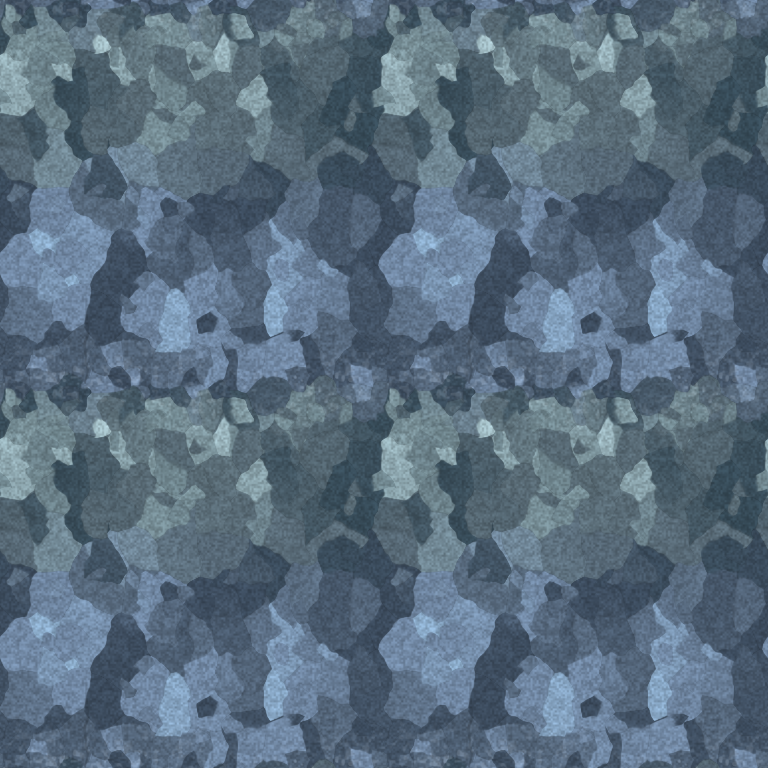
Give the GLSL for this texture, as a WebGL 1 fragment shader.

```glsl
precision highp float;
// Weathered blue and teal metal: ragged overlapping flakes in a seamless tile, repeated 2 by 2.
uniform vec2 u_resolution;
const float REPEATS = 2.0;
const float BASE_TONE = 0.37;
const float ZONE_CONTRAST = 1.6;
const float TONE_SPREAD = 0.82;     // contrast between neighbouring flakes
const float FLAKE_GRADIENT = 0.14;  // shading inside a flake
const float EDGE_SHARPNESS = 650.0;
const float RIM = 0.22;             // darkening along flake borders
const float GRAIN = 0.19;
const float HAZE = 0.04;
const vec3 BLUE_DARK = vec3(0.23, 0.29, 0.36);
const vec3 BLUE_MID = vec3(0.33, 0.40, 0.48);
const vec3 BLUE_LIGHT = vec3(0.44, 0.53, 0.64);
const vec3 BLUE_PALE = vec3(0.55, 0.68, 0.80);
const vec3 TEAL_DARK = vec3(0.21, 0.29, 0.34);
const vec3 TEAL_MID = vec3(0.34, 0.41, 0.45);
const vec3 TEAL_LIGHT = vec3(0.44, 0.53, 0.56);
const vec3 TEAL_PALE = vec3(0.67, 0.78, 0.81);
float hash(vec2 p) {
  vec3 q = fract(vec3(p.xyx) * 0.1031);
  q += dot(q, q.yzx + 33.33);
  return fract((q.x + q.y) * q.z);
}
// Value noise that wraps after n lattice steps per tile
float noise(vec2 p, vec2 n, float seed) {
  vec2 g = p * n, i = floor(g), f = fract(g);
  f = f * f * (3.0 - 2.0 * f);
  vec2 a = mod(i, n) + seed, b = mod(i + 1.0, n) + seed;
  return mix(mix(hash(a), hash(vec2(b.x, a.y)), f.x),
             mix(hash(vec2(a.x, b.y)), hash(b), f.x), f.y);
}
// Soft wrapped ellipse
float blob(vec2 p, vec2 centre, vec2 radius) {
  vec2 d = abs(p - centre);
  d = min(d, 1.0 - d) / radius;
  return exp(-dot(d, d));
}
// Broad light and dark regions of the tile
float zoneTone(vec2 p) {
  float light = 0.40 * blob(p, vec2(0.24, 0.87), vec2(0.18, 0.09))
              + 0.35 * blob(p, vec2(0.00, 0.73), vec2(0.07, 0.08))
              + 0.42 * blob(p, vec2(0.12, 0.36), vec2(0.12, 0.15))
              + 0.24 * blob(p, vec2(0.42, 0.53), vec2(0.10, 0.09))
              + 0.30 * blob(p, vec2(0.40, 0.17), vec2(0.08, 0.10))
              + 0.34 * blob(p, vec2(0.76, 0.30), vec2(0.11, 0.12))
              + 0.14 * blob(p, vec2(0.60, 0.76), vec2(0.14, 0.16));
  float dark = 0.30 * blob(p, vec2(0.88, 0.75), vec2(0.12, 0.17))
             + 0.32 * blob(p, vec2(0.92, 0.43), vec2(0.13, 0.15))
             + 0.30 * blob(p, vec2(0.57, 0.46), vec2(0.09, 0.09))
             + 0.26 * blob(p, vec2(0.28, 0.98), vec2(0.22, 0.05))
             + 0.15 * blob(p, vec2(0.20, 0.13), vec2(0.15, 0.07));
  return BASE_TONE + ZONE_CONTRAST * (light - dark);
}
// Worn band across the tile seam
float wornBand(float y) {
  float d = min(y, 1.0 - y) / 0.10;
  return exp(-d * d);
}
vec3 ramp(float t, vec3 dark, vec3 mid, vec3 light, vec3 pale) {
  vec3 c = mix(dark, mid, smoothstep(0.0, 0.36, t));
  c = mix(c, light, smoothstep(0.36, 0.66, t));
  return mix(c, pale, smoothstep(0.68, 1.15, t));
}
vec3 palette(float t, float y) {
  float teal = smoothstep(0.42, 0.68, y) * (1.0 - smoothstep(0.94, 1.0, y));
  return mix(ramp(t, BLUE_DARK, BLUE_MID, BLUE_LIGHT, BLUE_PALE),
             ramp(t, TEAL_DARK, TEAL_MID, TEAL_LIGHT, TEAL_PALE), teal);
}
// One layer of flakes: colour premultiplied by coverage
vec4 flakes(vec2 p, vec2 n, float seed, float cover, float bandCover) {
  vec2 g = p * n, base = floor(g);
  vec4 sum = vec4(0.0);
  float total = 1e-30, strongest = 0.0;
  for (int j = -1; j <= 1; j++) {
    for (int i = -1; i <= 1; i++) {
      vec2 cell = base + vec2(float(i), float(j)), id = mod(cell, n) + seed;
      vec2 site = cell + 0.08 + 0.84 * vec2(hash(id), hash(id + 57.0));
      vec2 d = g - site, home = fract(site / n);
      float w = exp(-EDGE_SHARPNESS / n.x * dot(d, d));
      float slope = FLAKE_GRADIENT * dot(d, vec2(hash(id + 201.0), hash(id + 239.0)) - 0.5);
      float tone = zoneTone(home) + TONE_SPREAD * (hash(id + 113.0) - 0.5) + slope;
      float present = step(hash(id + 171.0), cover + bandCover * wornBand(home.y));
      sum += w * present * vec4(palette(tone, home.y), 1.0);
      total += w;
      strongest = max(strongest, w);
    }
  }
  sum /= total;
  sum.rgb *= 1.0 - RIM * (1.0 - strongest / total);
  return sum;
}
void main() {
  vec2 tile = fract(gl_FragCoord.xy / u_resolution * REPEATS);
  // Ragged outlines
  vec2 bend = vec2(noise(tile, vec2(19.0), 3.0), noise(tile, vec2(19.0), 41.0)) - 0.5;
  vec2 fray = vec2(noise(tile, vec2(52.0), 7.0), noise(tile, vec2(52.0), 83.0)) - 0.5;
  vec2 p = tile + 0.028 * bend + 0.010 * fray;
  // Large, medium and small flakes stacked
  vec3 colour = flakes(p, vec2(10.0, 8.0), 11.0, 1.0, 0.0).rgb;
  vec4 medium = flakes(p, vec2(13.0, 10.0), 29.0, 0.40, 0.2);
  colour = colour * (1.0 - medium.a) + medium.rgb;
  vec4 small = flakes(p, vec2(25.0, 23.0), 67.0, 0.09, 0.40);
  colour = colour * (1.0 - small.a) + small.rgb;
  // Misty smears
  float cloud = noise(tile, vec2(6.0, 9.0), 19.0);
  float mist = blob(tile, vec2(0.34, 0.38), vec2(0.14, 0.05));
  colour = mix(colour, BLUE_LIGHT, HAZE * cloud + 0.5 * mist * noise(p, vec2(24.0), 5.0));
  // Fine grain, bright scuffs in the worn band and a hairline crack
  float grain = 0.65 * noise(tile, vec2(190.0), 13.0) + 0.35 * noise(tile, vec2(83.0, 97.0), 23.0);
  colour *= 1.0 + GRAIN * (grain - 0.5) * 2.0;
  float scuff = 0.5 * noise(p, vec2(61.0), 47.0) + 0.5 * noise(tile, vec2(113.0), 97.0);
  colour += 0.16 * smoothstep(0.50, 0.80, scuff) * cloud * wornBand(tile.y);
  float crackX = 0.225 + 0.012 * (noise(tile, vec2(30.0), 61.0) - 0.5);
  float crack = 1.0 - smoothstep(0.001, 0.005, abs(tile.x - crackX));
  colour *= 1.0 - 0.15 * crack * (1.0 - smoothstep(0.12, 0.30, tile.y));
  gl_FragColor = vec4(colour, 1.0);
}
```
